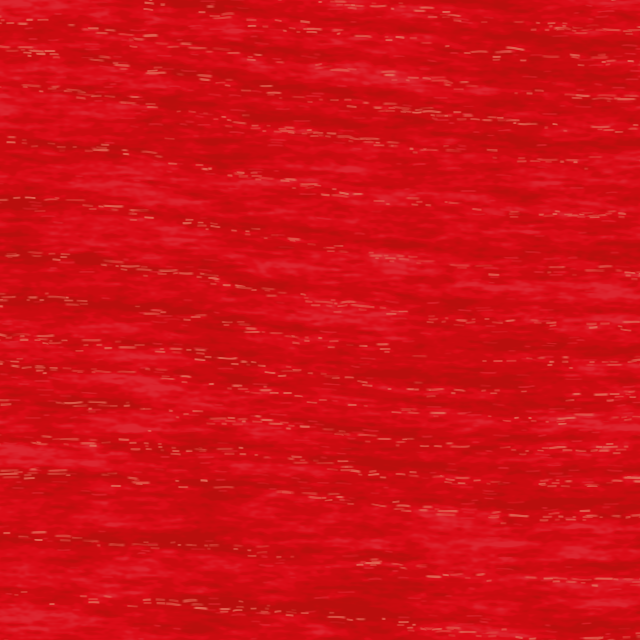
A Shadertoy shader for this texture:

```glsl
const vec3 DEEP_RED   = vec3(0.730, 0.055, 0.050);
const vec3 RED        = vec3(0.798, 0.042, 0.062);
const vec3 BRIGHT_RED = vec3(0.856, 0.045, 0.088);
const vec3 PINK       = vec3(0.862, 0.145, 0.185);
const vec3 PORE       = vec3(0.880, 0.385, 0.320);

float hash(vec2 p, float seed) {
    vec3 q = fract(vec3(p.xyx) * vec3(0.1031, 0.1030, 0.0973) + seed * 0.137);
    q += dot(q, q.yzx + 33.33);
    return fract((q.x + q.y) * q.z);
}

// Cellular noise: soft round spots of random sign, one per cell
float spots(vec2 p, float seed) {
    vec2 cell = floor(p);
    float sum = 0.0;
    for (int j = -1; j <= 1; j++)
    for (int i = -1; i <= 1; i++) {
        vec2 id = cell + vec2(i, j);
        vec2 centre = id + vec2(hash(id, seed), hash(id, seed + 1.0));
        vec2 d = p - centre;
        float k = max(0.0, 1.0 - dot(d, d));
        sum += k * k * (2.0 * hash(id, seed + 2.0) - 1.0);
    }
    return sum;
}

// Downward drift of the grain from left to right
float drift(vec2 p) {
    float fall = mix(0.055, 0.09, smoothstep(0.2, 0.6, p.y));
    return fall * smoothstep(-0.1, 0.95, p.x)
         + 0.003 * sin(9.0 * p.x + 5.0 * p.y) + 0.0015 * sin(23.0 * p.x - 17.0 * p.y);
}

// Signed height above the nearest growth ring, in canvas units
float ringOffset(vec2 p) {
    float v = p.y + drift(p);
    float bend = 11.0 * (v - 0.43);
    float phase = 15.0 * v + 0.45 * sin(bend) + 0.08 * sin(41.0 * v);
    float density = 15.0 + 4.95 * cos(bend) + 3.28 * cos(41.0 * v);
    return (fract(phase) - 0.5) / density;
}

float bell(float x, float width) {
    return exp(-x * x / (width * width));
}

// Short dashes in staggered rows, gathered along the rings
float pores(vec2 p, vec2 size, float spread, float amount, float seed) {
    vec2 q = p / size;
    float shift = 7.0 * hash(vec2(floor(q.y), 3.0), seed);
    q.x += shift;
    vec2 id = floor(q);
    vec2 f = abs(q - id - 0.5);
    vec2 centre = (id + 0.5 - vec2(shift, 0.0)) * size;
    float patches = 0.75 + 0.7 * spots(centre * vec2(9.0, 16.0), seed + 4.0);
    float chance = amount * patches * bell(ringOffset(centre), spread);
    float present = step(hash(id, seed + 1.0), chance);
    float halfLength = mix(0.20, 0.50, hash(id, seed + 2.0));
    float along = 1.0 - smoothstep(halfLength - 0.18, halfLength, f.x);
    float across = 1.0 - smoothstep(0.14, 0.5, f.y);
    return present * along * across * mix(0.35, 1.0, hash(id, seed + 3.0));
}

vec3 woodColour(float tone) {
    vec3 c = mix(DEEP_RED, RED, smoothstep(0.05, 0.40, tone));
    c = mix(c, BRIGHT_RED, smoothstep(0.43, 0.62, tone));
    return mix(c, PINK, smoothstep(0.60, 1.02, tone));
}

void mainImage(out vec4 fragColor, in vec2 fragCoord) {
    vec2 p = fragCoord / iResolution.y;
    float fall = drift(p);
    vec2 grain = p + vec2(0.0, fall);
    vec2 fibre = p + vec2(0.0, 0.35 * fall);

    // Stained wood: broad blotches, streaks, fine fibres and cross bands
    float fine = spots(fibre * vec2(38.0, 190.0), 31.0);
    float tone = 0.53
        + 0.22 * spots(grain * vec2(4.5, 20.0), 11.0)
        + 0.20 * spots(fibre * vec2(13.0, 80.0), 21.0)
        + 0.24 * fine
        + 0.12 * spots(fibre * vec2(110.0, 240.0), 36.0)
        + 0.11 * spots(p * vec2(9.0, 2.0), 41.0);

    // Dark late wood beside each ring
    float late = bell(ringOffset(p) + 0.003, 0.010);
    tone -= late * (0.27 + 0.16 * spots(grain * vec2(8.0, 30.0), 51.0));

    // Pale open pores with ragged edges, plus faint stray ones between the rings
    vec2 ragged = fibre + vec2(0.0, 0.0016 * spots(p * vec2(45.0, 70.0), 56.0));
    float pale = pores(ragged, vec2(0.038, 0.0054), 0.0052, 0.80, 61.0);
    pale = max(pale, pores(ragged + 0.0024, vec2(0.021, 0.0048), 0.0064, 0.55, 71.0));
    pale *= clamp(0.95 + 0.5 * fine, 0.0, 1.0);
    float stray = pores(ragged, vec2(0.032, 0.0044), 0.035, 0.16, 81.0);

    vec3 colour = woodColour(tone);
    colour = mix(colour, PINK, 0.75 * stray);
    colour = mix(colour, PORE, pale);
    fragColor = vec4(colour, 1.0);
}
```
